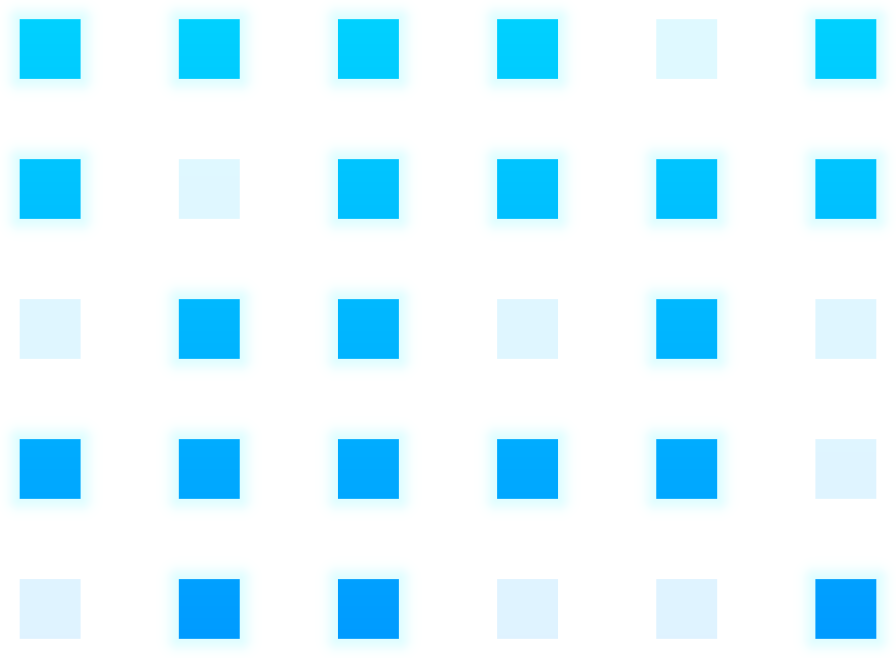
A Shadertoy shader for this pattern:

```glsl
#define GRID vec2(6.0, 5.0)
#define MARGIN vec2(0.0762, 0.0745)
#define HALF_SIZE vec2(0.0463, 0.0454)
#define TOP_COLOR vec3(0.0, 0.825, 1.0)
#define BOTTOM_COLOR vec3(0.0, 0.6, 1.0)
#define GLOW_COLOR vec3(0.1, 0.95, 1.0)
#define DIM_ALPHA 0.125
#define GLOW_ALPHA 0.13
#define GLOW_RADIUS 0.017

// One bit per column, lowest bit leftmost, rows from the top.
const int dimColumns[5] = int[5](16, 2, 41, 32, 25);

bool isDim(ivec2 cell) {
    return ((dimColumns[cell.y] >> cell.x) & 1) == 1;
}

float boxDistance(vec2 p, vec2 halfSize) {
    vec2 q = abs(p) - halfSize;
    return length(max(q, 0.0)) + min(max(q.x, q.y), 0.0);
}

// Antialiased rectangle, covered independently along each axis.
float boxCoverage(vec2 p, vec2 halfSize, float pixel) {
    vec2 edge = clamp((halfSize - abs(p)) / pixel + 0.5, 0.0, 1.0);
    return edge.x * edge.y;
}

void mainImage(out vec4 fragColor, in vec2 fragCoord) {
    // Height-based units with y running down from the top edge.
    float pixel = 1.0 / iResolution.y;
    vec2 canvas = iResolution.xy * pixel;
    vec2 p = vec2(fragCoord.x, iResolution.y - fragCoord.y) * pixel;

    // Nearest square in the evenly spaced grid.
    vec2 pitch = (canvas - 2.0 * MARGIN) / (GRID - 1.0);
    vec2 cell = clamp(floor((p - MARGIN) / pitch + 0.5), vec2(0.0), GRID - 1.0);
    vec2 local = p - MARGIN - cell * pitch;
    bool dim = isDim(ivec2(cell));

    // Soft halo around the lit squares only.
    float falloff = max(boxDistance(local, HALF_SIZE), 0.0) / GLOW_RADIUS;
    float glow = dim ? 0.0 : GLOW_ALPHA * exp(-falloff * falloff);
    vec3 color = mix(vec3(1.0), GLOW_COLOR, glow);

    // Square fill, shaded down the canvas.
    vec3 fill = mix(TOP_COLOR, BOTTOM_COLOR, p.y);
    float alpha = dim ? DIM_ALPHA : 1.0;
    color = mix(color, fill, alpha * boxCoverage(local, HALF_SIZE, pixel));

    fragColor = vec4(color, 1.0);
}
```
